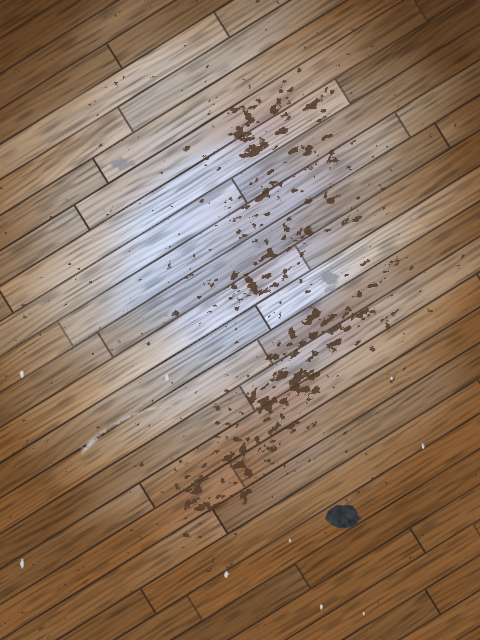
Give the GLSL for this texture, as a Shadertoy shader.

```glsl
// Worn oak strip floor laid on a diagonal, with a cool window glare on it.
// Boards are cells of a rotated grid carrying warped grain; flaked dirt,
// pale paint and one charcoal chip are masked over them with noise.

const float BOARD_ANGLE = 0.555;
const float BOARD_WIDTH = 0.047;
const float BOARD_LENGTH = 0.62;
const float SEAM_WIDTH = 0.0011;
const float RING_FREQUENCY = 115.0;
const float PORE_FREQUENCY = 290.0;
const int DIRT_CLUSTERS = 8;
const int PAINT_SPECKS = 9;

const vec2 GLARE_CENTER = vec2(0.355, 0.600);
const vec2 CHIP_CENTER = vec2(0.534, 0.193);

const vec3 BROWN = vec3(0.43, 0.305, 0.185);
const vec3 TAN = vec3(0.56, 0.465, 0.37);
const vec3 PALE = vec3(0.655, 0.61, 0.57);
const vec3 GLARE = vec3(0.69, 0.73, 0.81);
const vec3 SEAM = vec3(0.17, 0.13, 0.11);
const vec3 DIRT = vec3(0.31, 0.225, 0.155);
const vec3 STAIN = vec3(0.43, 0.33, 0.29);
const vec3 CHIP = vec3(0.20, 0.21, 0.23);
const vec3 CHALK = vec3(0.55, 0.56, 0.59);
const vec3 PAINT = vec3(0.80, 0.82, 0.86);

float hash(vec2 p) {
    vec3 q = fract(p.xyx * 0.1031);
    q += dot(q, q.yzx + 33.33);
    return fract((q.x + q.y) * q.z);
}

float noise(vec2 p) {
    vec2 i = floor(p), f = fract(p);
    f = f * f * (3.0 - 2.0 * f);
    return mix(mix(hash(i), hash(i + vec2(1, 0)), f.x),
               mix(hash(i + vec2(0, 1)), hash(i + vec2(1, 1)), f.x), f.y);
}

float fbm(vec2 p) {
    float sum = 0.0, weight = 0.5;
    for (int i = 0; i < 4; i++) {
        sum += weight * noise(p);
        p = mat2(0.8, 0.6, -0.6, 0.8) * p * 2.03 + 17.0;
        weight *= 0.5;
    }
    return sum / 0.9375;
}

// Soft round mask: 1 at the center, fading out past the radius.
float blob(vec2 p, vec2 center, vec2 radius) {
    vec2 d = (p - center) / radius;
    return exp(-dot(d, d));
}

// Lighting ramp from glare core to bare brown wood.
vec3 woodRamp(float r) {
    vec3 c = mix(GLARE, PALE, smoothstep(0.10, 0.25, r));
    c = mix(c, TAN, smoothstep(0.23, 0.37, r));
    return mix(c, BROWN, smoothstep(0.34, 0.49, r));
}

// Dark growth rings and fine pores, as a brightness factor.
float grain(vec2 q, vec2 board) {
    float seed = hash(board + 7.0) * 40.0;
    float figure = mix(0.8, 5.0, pow(hash(board + 3.0), 2.0));
    float warp = noise(vec2(q.x * 5.0, q.y * 24.0) + seed) * figure;
    float skew = (hash(board + 11.0) - 0.5) * 9.0 * q.x;
    float rings = 0.5 + 0.5 * sin(6.2832 * (q.y * RING_FREQUENCY + warp + skew));
    float presence = noise(vec2(q.x * 14.0, q.y * 70.0) + seed);
    float pores = noise(vec2(q.x * 26.0, q.y * PORE_FREQUENCY) + seed);
    float streak = noise(vec2(q.x * 4.0, q.y * 110.0) + seed);
    return 1.07 - 0.20 * rings * rings * presence
         - 0.20 * smoothstep(0.45, 0.95, pores) + 0.12 * (streak - 0.5);
}

void mainImage(out vec4 fragColor, in vec2 fragCoord) {
    vec2 p = fragCoord / iResolution.y;
    float px = 1.0 / iResolution.y;
    vec2 along = vec2(cos(BOARD_ANGLE), sin(BOARD_ANGLE));
    vec2 q = vec2(dot(p, along), dot(p, vec2(-along.y, along.x)));

    // Boards: x runs along the strip, y across it
    float row = floor(q.y / BOARD_WIDTH);
    float run = q.x / BOARD_LENGTH + hash(vec2(row, 5.0));
    vec2 board = vec2(row, floor(run)) + 50.0;
    float tone = hash(board);
    float r = length((p - GLARE_CENTER) * vec2(1.08, 0.94));
    r += (tone - 0.5) * 0.07 + (noise(q * vec2(9.0, 30.0)) - 0.5) * 0.06;
    vec3 color = woodRamp(r) * mix(0.90, 1.07, hash(board + 21.0));
    color *= mix(vec3(1.0), vec3(1.05, 0.99, 0.90), tone * smoothstep(0.2, 0.5, r));
    color *= mix(1.07, 0.84, smoothstep(0.55, 1.05, p.y) * smoothstep(0.25, 0.5, r));
    color *= grain(q, board);

    // Seams between strips and at butt ends
    float side = (0.5 - abs(fract(q.y / BOARD_WIDTH) - 0.5)) * BOARD_WIDTH;
    float end = (0.5 - abs(fract(run) - 0.5)) * BOARD_LENGTH;
    float wear = mix(0.4, 0.95, noise(vec2(q.x * 11.0, row * 3.7)));
    float gap = 1.0 - smoothstep(SEAM_WIDTH - px * 0.5, SEAM_WIDTH + px, min(side, end));
    color = mix(color, SEAM, gap * wear);

    // Flaked dirt in clusters down the middle
    float cluster = 0.0;
    for (int i = 0; i < DIRT_CLUSTERS; i++) {
        float k = float(i);
        vec2 jitter = vec2(hash(vec2(k, 2.0)), hash(vec2(k, 9.0))) - 0.5;
        vec2 center = mix(vec2(0.31, 0.80), vec2(0.43, 0.24), k / float(DIRT_CLUSTERS - 1));
        center += jitter * vec2(0.26, 0.06);
        vec2 local = vec2(dot(p - center, along), dot(p - center, vec2(-along.y, along.x)));
        cluster = max(cluster, blob(local, vec2(0.0), vec2(0.125, 0.055)));
    }
    float patchy = cluster * mix(0.6, 1.15, noise(q * vec2(22.0, 34.0)));
    float flakes = fbm(q * vec2(75.0, 110.0)) - 0.79 + 0.27 * patchy;
    color = mix(color, color * STAIN * 1.9, 0.45 * patchy);
    color = mix(color, DIRT, 0.85 * smoothstep(0.0, 0.07, flakes));

    // Chalky scuffs
    float scuff = blob(p, vec2(0.19, 0.745), vec2(0.022, 0.012))
                + blob(p, vec2(0.515, 0.560), vec2(0.024, 0.028));
    color = mix(color, CHALK, 0.8 * smoothstep(0.75, 0.95, scuff * 0.7 + fbm(p * 90.0) * 0.7));

    // Curved paint smear and scattered specks
    float t = clamp((p.x - 0.13) / 0.14, 0.0, 1.0);
    float bend = p.y - 0.365 + 0.068 * (1.0 - t) * (1.0 - t);
    float slope = 0.97 * (1.0 - t);
    float arc = length(vec2(bend / sqrt(1.0 + slope * slope), p.x - 0.13 - 0.14 * t));
    float smear = 1.0 - smoothstep(0.0, 0.007 - 0.004 * t, arc);
    color = mix(color, PAINT, smear * smoothstep(0.25, 0.6, fbm(p * 85.0)) * (0.9 - 0.5 * t));
    for (int i = 0; i < PAINT_SPECKS; i++) {
        float k = float(i) + 31.0;
        vec2 d = p - vec2(0.72 * hash(vec2(k, 4.0)), 0.04 + 0.42 * hash(vec2(k, 13.0)));
        float size = mix(0.002, 0.005, hash(vec2(k, 8.0)));
        float speck = length(d * vec2(1.4, 0.8)) + 0.003 * (noise(p * 260.0) - 0.5);
        color = mix(color, PAINT, 1.0 - smoothstep(size - px, size + px, speck));
    }

    // Charcoal chip with a ragged edge
    vec2 c = p - CHIP_CENTER;
    float chip = length(c * vec2(0.8, 1.15)) - 0.021 + 0.013 * (fbm(p * 60.0) - 0.5);
    vec3 chipColor = CHIP * mix(0.65, 1.4, fbm(p * 130.0));
    color = mix(color, chipColor, 1.0 - smoothstep(-px, px, chip));

    fragColor = vec4(clamp(color, 0.0, 1.0), 1.0);
}
```
